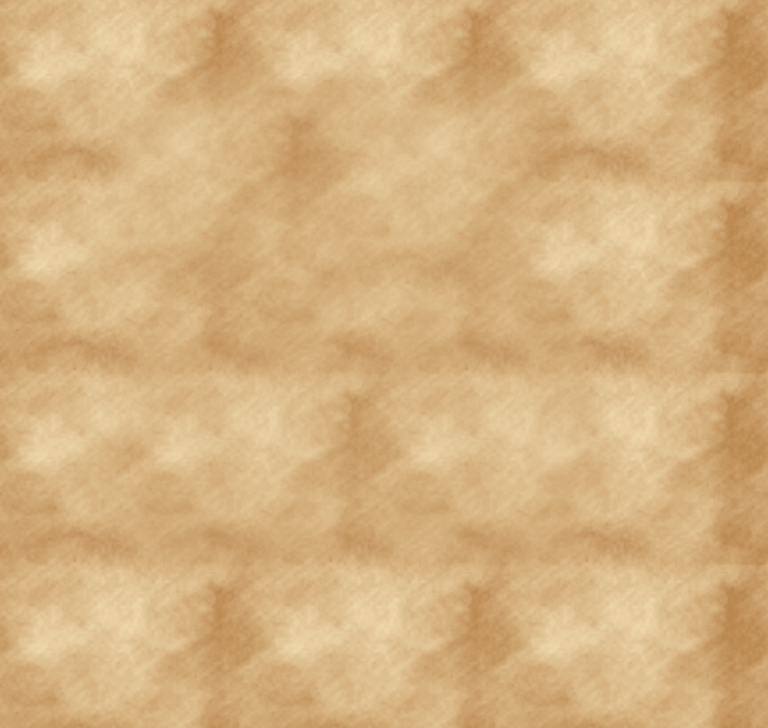
Write a WebGL 1 fragment shader that draws this texture.

```glsl
precision highp float;
// Aged parchment: a stained tile repeated 3 times across and 3.8 times down.
// Each tile sums soft stains, wrapped noise and fibres; two soft patches of
// shifted tiles cover the middle, so that the repeats there look less regular.

uniform vec2 u_resolution;

const vec2 REPEATS = vec2(3.0, 3.8);
const vec3 DARK_TAN = vec3(0.75, 0.56, 0.345);
const vec3 PALE_CREAM = vec3(0.91, 0.81, 0.63);
const float BASE_TONE = 0.57;
const float MOTTLE = 0.85;         // strength of cloudy noise
const float FIBRE = 0.13;          // strength of slanted fibres
const float GRAIN = 0.14;          // strength of fine grain
const float WARP = 0.13;           // raggedness of the stains
const vec2 UPPER_SHIFT = vec2(0.30, 0.55);
const vec2 LOWER_SHIFT = vec2(0.53, 0.0);
const float UPPER_COVER = 0.65;
const float LOWER_COVER = 0.85;
const float CUT_HEIGHT = 0.94;     // tile cut that shows on the right edge

float hash(vec2 p) {
  vec3 q = fract(p.xyx * 0.1031);
  q += dot(q, q.yzx + 33.33);
  return fract((q.x + q.y) * q.z);
}

// Value noise on a tile of size 1, wrapping after a whole number of cells.
float tileNoise(vec2 tile, vec2 cells) {
  vec2 p = tile * cells;
  vec2 i = floor(p);
  vec2 f = fract(p);
  f = f * f * (3.0 - 2.0 * f);
  vec2 a = mod(i, cells);
  vec2 b = mod(i + 1.0, cells);
  float low = mix(hash(a + cells), hash(vec2(b.x, a.y) + cells), f.x);
  float high = mix(hash(vec2(a.x, b.y) + cells), hash(b + cells), f.x);
  return mix(low, high, f.y);
}

float tileClouds(vec2 tile, vec2 cells) {
  float sum = 0.0;
  float weight = 0.5;
  for (int i = 0; i < 5; i++) {
    sum += weight * (tileNoise(tile, cells) - 0.5);
    cells *= 2.0;
    weight *= 0.56;
  }
  return sum;
}

// Soft oval that wraps around the tile.
float stain(vec2 tile, vec2 center, vec2 radius) {
  vec2 d = (fract(tile - center + 0.5) - 0.5) / radius;
  return exp(-dot(d, d));
}

// Brightness of the parchment tile, y running downward.
float parchment(vec2 tile) {
  vec2 sway = vec2(tileClouds(tile, vec2(5.0, 4.0)),
                   tileClouds(tile + 0.37, vec2(6.0, 5.0)));
  vec2 p = tile + WARP * sway * 2.0;
  float tone = BASE_TONE;

  // Pale worn areas
  tone += 0.32 * stain(p, vec2(0.56, 0.20), vec2(0.17, 0.26));
  tone += 0.20 * stain(p, vec2(0.30, 0.36), vec2(0.28, 0.22));

  // Brown stains along the tile borders
  float brown = 0.42 * stain(p, vec2(0.93, 0.20), vec2(0.13, 0.42));
  brown += 0.36 * stain(p, vec2(0.42, 0.87), vec2(0.33, 0.09));
  tone -= brown;

  // Clouds, slanted fibres, and grain that deepens in the stains
  vec2 slanted = vec2(tile.x, tile.y + tile.x);
  tone += MOTTLE * tileClouds(p, vec2(7.0, 6.0));
  tone += FIBRE * (tileNoise(slanted, vec2(13.0, 38.0)) - 0.5);
  float grain = tileNoise(tile, vec2(72.0, 54.0)) - 0.5;
  tone += GRAIN * (1.0 + brown) * grain;

  // Sparse dark flecks
  float fleck = tileNoise(tile + 0.21, vec2(40.0, 30.0));
  return tone - 0.12 * smoothstep(0.88, 1.0, fleck);
}

// Soft-edged rectangle with a ragged border.
float patchMask(vec2 page, vec2 center, vec2 halfSize, float ragged) {
  vec2 d = abs(page - center) - halfSize + ragged;
  vec2 inside = 1.0 - smoothstep(-0.05, 0.05, d);
  return inside.x * inside.y;
}

void main() {
  vec2 page = gl_FragCoord.xy / u_resolution;
  page.y = 1.0 - page.y;
  vec2 tile = page * REPEATS;

  // Plain repeats, then the shifted repeats over the middle
  float tone = parchment(tile);
  float ragged = 0.12 * tileClouds(page, vec2(9.0, 8.0));
  float upper = patchMask(page, vec2(0.42, 0.27), vec2(0.27, 0.13), ragged);
  float lower = patchMask(page, vec2(0.44, 0.60), vec2(0.29, 0.14), ragged);
  tone = mix(tone, parchment(tile - UPPER_SHIFT), UPPER_COVER * upper);
  tone = mix(tone, parchment(tile - LOWER_SHIFT), LOWER_COVER * lower);

  // Darker outer edges and the faint straight cuts at the right
  tone -= 0.16 * smoothstep(0.91, 0.98, page.x + ragged * 0.5);
  tone -= 0.08 * (1.0 - smoothstep(0.0, 0.05, page.x));
  float below = fract(tile.y - CUT_HEIGHT);
  float cut = smoothstep(0.0, 0.015, below) * exp(-14.0 * below);
  tone += 0.17 * cut * smoothstep(0.92, 0.97, page.x);

  gl_FragColor = vec4(mix(DARK_TAN, PALE_CREAM, clamp(tone, -0.1, 1.1)), 1.0);
}
```
